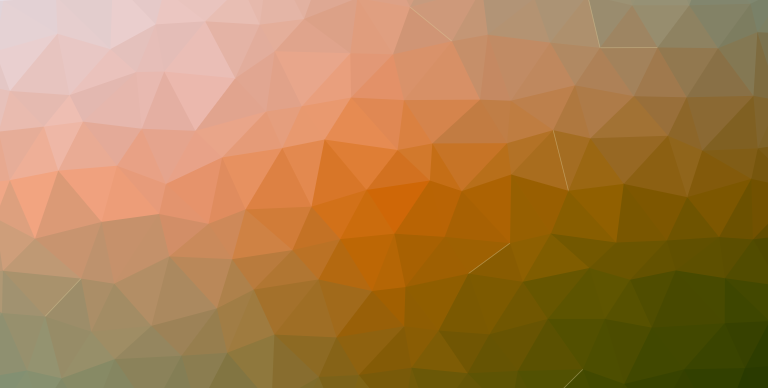
This background is drawn by a WebGL 1 fragment shader. Its source:

```glsl
precision highp float;
// Low-poly backdrop: a staggered, jittered triangle mesh whose facets each take
// one flat colour from a smooth field running from pale lilac through orange
// to dark green, with a few pale hairline seams between facets.

uniform vec2 u_resolution;

#define CELL vec2(0.138, 0.122)    // mesh spacing, in canvas heights
#define MESH_SHIFT vec2(0.2, 0.62) // mesh offset, in cells
#define BEND 0.9                   // rise of the rows to the right, in cells
#define JITTER 0.55                // vertex displacement, in cells
#define TINT 0.025                 // facet brightness variation
#define DRIFT 0.035                // facet colour lookup variation
#define SEAM_CHANCE 0.02
#define SEAM_WIDTH 0.0016
#define SEAM_ALPHA 0.35
#define SEAM_COLOR vec3(0.86, 0.80, 0.60)

float hash(vec2 p) {
  vec3 q = fract(p.xyx * vec3(0.1031, 0.1030, 0.0973));
  q += dot(q, q.yzx + 33.33);
  return fract((q.x + q.y) * q.z);
}

// Five evenly spaced colours, blended linearly
vec3 ramp(vec3 a, vec3 b, vec3 c, vec3 d, vec3 e, float t) {
  t *= 4.0;
  vec3 col = mix(a, b, clamp(t, 0.0, 1.0));
  col = mix(col, c, clamp(t - 1.0, 0.0, 1.0));
  col = mix(col, d, clamp(t - 2.0, 0.0, 1.0));
  return mix(col, e, clamp(t - 3.0, 0.0, 1.0));
}

// Smooth colour field over the unit canvas
vec3 colorField(vec2 uv) {
  vec3 top = ramp(vec3(0.90, 0.87, 0.90), vec3(0.91, 0.77, 0.75),
    vec3(0.86, 0.62, 0.51), vec3(0.64, 0.58, 0.46), vec3(0.48, 0.52, 0.43), uv.x);
  vec3 upper = ramp(vec3(0.91, 0.77, 0.75), vec3(0.91, 0.71, 0.67),
    vec3(0.90, 0.57, 0.40), vec3(0.71, 0.50, 0.33), vec3(0.50, 0.40, 0.21), uv.x);
  vec3 middle = ramp(vec3(0.93, 0.64, 0.51), vec3(0.91, 0.58, 0.43),
    vec3(0.83, 0.41, 0.03), vec3(0.59, 0.38, 0.00), vec3(0.46, 0.32, 0.00), uv.x);
  vec3 lower = ramp(vec3(0.66, 0.59, 0.45), vec3(0.69, 0.54, 0.37),
    vec3(0.66, 0.38, 0.00), vec3(0.39, 0.34, 0.00), vec3(0.24, 0.27, 0.00), uv.x);
  vec3 bottom = ramp(vec3(0.52, 0.57, 0.45), vec3(0.53, 0.50, 0.33),
    vec3(0.48, 0.36, 0.04), vec3(0.28, 0.30, 0.00), vec3(0.15, 0.22, 0.00), uv.x);
  return ramp(bottom, lower, middle, upper, top, uv.y);
}

// Vertical displacement of the mesh rows, in cells
float rowBend(float x) {
  return BEND * smoothstep(0.2, 1.1, x);
}

// Position of the mesh vertex with integer index id
vec2 vertex(vec2 id) {
  vec2 offset = vec2(hash(id + 17.0), hash(id + 71.0)) - 0.5;
  vec2 grid = id + vec2(0.5 * mod(id.y, 2.0), 0.0) - MESH_SHIFT;
  grid.y += rowBend(grid.x * CELL.x);
  return (grid + JITTER * offset) * CELL;
}

// Signed distance to the line a-b, positive on its left
float edgeDistance(vec2 p, vec2 a, vec2 b) {
  vec2 e = b - a, r = p - a;
  return (e.x * r.y - e.y * r.x) / length(e);
}

// Pale line along a randomly chosen edge
float seam(float d, vec2 idSum, float px) {
  float line = 1.0 - smoothstep(0.0, max(SEAM_WIDTH, px), abs(d));
  return line * step(hash(idSum + 131.0), SEAM_CHANCE);
}

// Facet colour weighted by coverage; vertices run counter-clockwise
vec4 facet(vec2 p, vec2 ia, vec2 ib, vec2 ic, float aspect, float px) {
  vec2 a = vertex(ia), b = vertex(ib), c = vertex(ic);
  float dA = edgeDistance(p, a, b);
  float dB = edgeDistance(p, b, c);
  float dC = edgeDistance(p, c, a);
  float coverage = clamp(min(dA, min(dB, dC)) / px + 0.5, 0.0, 1.0);

  vec2 id = ia + ib + ic;
  vec2 drift = vec2(hash(id + 5.0), hash(id + 43.0)) - 0.5;
  vec2 uv = (a + b + c) / 3.0 / vec2(aspect, 1.0) + DRIFT * drift;
  vec3 col = colorField(clamp(uv, 0.0, 1.0));
  col *= 1.0 + TINT * (2.0 * hash(id + 89.0) - 1.0);

  float line = max(seam(dA, ia + ib, px),
    max(seam(dB, ib + ic, px), seam(dC, ic + ia, px)));
  return vec4(mix(col, SEAM_COLOR, SEAM_ALPHA * line), 1.0) * coverage;
}

void main() {
  float px = 1.0 / u_resolution.y;
  float aspect = u_resolution.x * px;
  vec2 p = gl_FragCoord.xy * px;
  vec2 base = floor(p / CELL + MESH_SHIFT - vec2(0.0, rowBend(p.x)));
  vec4 sum = vec4(0.0);

  // Gather both triangles of every nearby cell
  for (int j = -1; j <= 1; j++) {
    for (int i = -2; i <= 1; i++) {
      vec2 bl = base + vec2(float(i), float(j));
      vec2 br = bl + vec2(1.0, 0.0);
      vec2 tl = bl + vec2(0.0, 1.0);
      vec2 tr = bl + 1.0;
      bool odd = mod(bl.y, 2.0) > 0.5;
      sum += facet(p, bl, br, odd ? tr : tl, aspect, px);
      sum += facet(p, odd ? bl : br, tr, tl, aspect, px);
    }
  }
  gl_FragColor = vec4(sum.rgb / max(sum.a, 0.001), 1.0);
}
```
